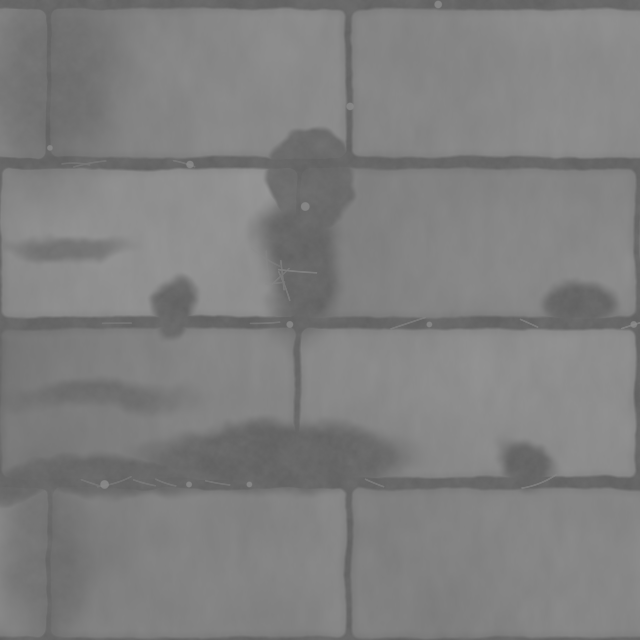
A three.js fragment shader for this texture:

```glsl
// Weathered grey stone blocks in four courses, with soil-filled joints, twigs and pebbles.
#define ROWS 4.0
#define SPLIT 0.469
#define BOND_SHIFT 0.077
#define GAP vec2(0.0050, 0.0095)
#define CORNER 0.012
#define SOIL_TONE 0.405
#define DEBRIS_TONE 0.53
#define MOTTLE 0.060
#define TWIGS 22
#define PEBBLES 12

varying vec2 vUv;

float hash(vec2 p) {
  vec3 q = fract(vec3(p.xyx) * 0.1031);
  q += dot(q, q.yzx + 33.33);
  return fract((q.x + q.y) * q.z);
}

float noise(vec2 p) {
  vec2 i = floor(p), f = fract(p);
  f = f * f * (3.0 - 2.0 * f);
  return mix(mix(hash(i), hash(i + vec2(1.0, 0.0)), f.x),
             mix(hash(i + vec2(0.0, 1.0)), hash(i + 1.0), f.x), f.y);
}

float fbm(vec2 p) {
  float sum = 0.0, amp = 0.5;
  for (int i = 0; i < 4; i++) {
    sum += amp * noise(p);
    p = p * 2.03 + 17.3;
    amp *= 0.5;
  }
  return sum / 0.9375;
}

float roundBox(vec2 p, vec2 halfSize, float r) {
  vec2 q = abs(p) - halfSize + r;
  return length(max(q, 0.0)) + min(max(q.x, q.y), 0.0) - r;
}

// Elliptic patch of wear with an edge of adjustable softness
float patchAt(vec2 p, vec2 centre, vec2 radius, float soft) {
  return 1.0 - smoothstep(1.0 - soft, 1.0 + soft, length((p - centre) / radius));
}

// Soil washed over the stones
float erosion(vec2 p) {
  float e = patchAt(p, vec2(0.468, 0.575), vec2(0.062, 0.105), 0.35);
  e = max(e, 0.85 * patchAt(p, vec2(0.492, 0.715), vec2(0.070, 0.085), 0.08));
  e = max(e, patchAt(p, vec2(0.265, 0.515), vec2(0.032, 0.045), 0.30));
  e = max(e, patchAt(p, vec2(0.910, 0.513), vec2(0.052, 0.038), 0.30));
  e = max(e, patchAt(p, vec2(0.430, 0.285), vec2(0.200, 0.058), 0.25));
  e = max(e, 0.9 * patchAt(p, vec2(0.170, 0.250), vec2(0.240, 0.030), 0.35));
  e = max(e, patchAt(p, vec2(0.830, 0.275), vec2(0.042, 0.032), 0.35));
  e = max(e, 0.75 * patchAt(p, vec2(0.150, 0.380), vec2(0.130, 0.020), 0.60));
  e = max(e, 0.65 * patchAt(p, vec2(0.110, 0.620), vec2(0.085, 0.018), 0.50));
  e = max(e, 0.70 * patchAt(p, vec2(0.075, 0.870), vec2(0.110, 0.140), 0.60));
  return max(e, 0.60 * patchAt(p, vec2(0.075, 0.130), vec2(0.055, 0.150), 0.60));
}

// Bent stems: one cluster in the eroded corner, the rest along the level joints
float twigs(vec2 uv) {
  float cover = 0.0;
  for (int i = 0; i < TWIGS; i++) {
    float id = float(i);
    float a = hash(vec2(id, 1.7)), b = hash(vec2(id, 5.3)), c = hash(vec2(id, 9.1));
    bool cluster = i < 7;
    vec2 base = cluster ? vec2(0.415 + 0.055 * a, 0.53 + 0.08 * b)
                        : vec2(a, floor(1.0 + 3.0 * b) / ROWS - 0.005);
    float angle = cluster ? 3.14 * c : 0.9 * (c - 0.5);
    vec2 q = uv - base;
    q = vec2(cos(angle) * q.x + sin(angle) * q.y, cos(angle) * q.y - sin(angle) * q.x);
    q.y += 8.0 * (b - 0.5) * q.x * q.x;
    q.x -= clamp(q.x, -0.014 - 0.016 * c, 0.014 + 0.016 * c);
    cover = max(cover, (0.35 + 0.4 * a) * (1.0 - smoothstep(0.0006, 0.0021, length(q))));
  }
  return cover;
}

float pebbles(vec2 uv) {
  float cover = 0.0;
  for (int i = 0; i < PEBBLES; i++) {
    float id = float(i);
    vec2 rnd = vec2(hash(vec2(id, 21.4)), hash(vec2(id, 37.9)));
    vec2 centre = vec2(rnd.x, floor(1.0 + 4.0 * rnd.y) / ROWS - 0.007);
    if (i < 4) centre = vec2(i < 2 ? 0.078 : 0.477 + 0.07 * (id - 2.0), 0.61 + 0.25 * rnd.y);
    float r = 0.0035 + 0.0035 * hash(vec2(id, 4.2));
    cover = max(cover, 1.0 - smoothstep(r - 0.0015, r + 0.001, length(uv - centre)));
  }
  return cover;
}

void main() {
  vec2 warp = vec2(fbm(vUv * 18.0), fbm(vUv * 18.0 + 41.0)) - 0.5;
  vec2 p = vUv + 0.010 * warp;

  // Course and stone: the outer courses are shifted against the inner pair
  float y = (p.y + 0.005) * ROWS;
  float row = mod(floor(y), ROWS);
  float shift = (row < 0.5 || row > 2.5) ? BOND_SHIFT : -0.003;
  float x = fract(p.x - shift);
  bool narrow = x < SPLIT;
  vec2 size = vec2(narrow ? SPLIT : 1.0 - SPLIT, 1.0 / ROWS);
  vec2 local = vec2(narrow ? x : x - SPLIT, fract(y) / ROWS) - 0.5 * size;
  float edge = roundBox(local, 0.5 * size - GAP, CORNER);

  // Stone tone per course, bottom to top, with a ramp and mottling
  vec4 tones = narrow ? vec4(0.505, 0.500, 0.560, 0.520) : vec4(0.515, 0.545, 0.515, 0.535);
  float tone = dot(tones, vec4(equal(vec4(row), vec4(0.0, 1.0, 2.0, 3.0))));
  tone += 0.035 * local.x / size.x + MOTTLE * (fbm(vUv * 7.0 + row * 9.0) - 0.5);
  tone += 0.025 * (fbm(vUv * vec2(55.0, 24.0)) - 0.5);
  tone -= 0.022 * smoothstep(-0.014, 0.0, edge);

  // Soil fills the joints and covers the worn parts
  float soil = SOIL_TONE + 0.05 * (fbm(vUv * 40.0) - 0.5) + 0.025 * (fbm(vUv * 130.0) - 0.5);
  float worn = erosion(vUv + 0.065 * (vec2(fbm(vUv * 9.0), fbm(vUv * 9.0 + 23.0)) - 0.5));
  float shade = mix(tone, soil, max(worn, smoothstep(-0.003, 0.003, edge)));

  shade = mix(shade, DEBRIS_TONE, twigs(vUv));
  shade = mix(shade, DEBRIS_TONE + 0.02, 0.8 * pebbles(vUv));
  gl_FragColor = vec4(vec3(shade), 1.0);
}
```
